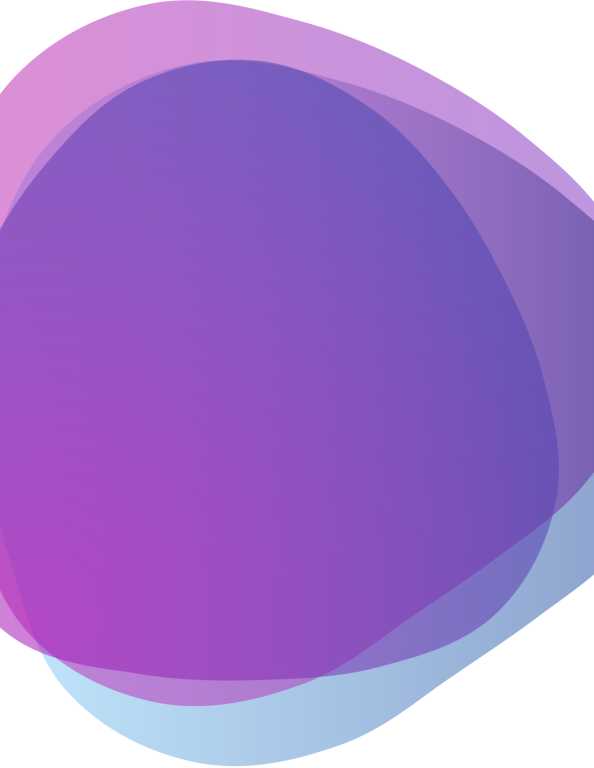
A WebGL 1 fragment shader for this background:

```glsl
precision highp float;
// Three translucent blobs on white: a pink one, a blue copy of it shifted
// down and right, and a violet one on top. Each outline is a polar radius,
// splined through sixteen equally spaced spokes; fills are soft gradients.

uniform vec2 u_resolution;

#define CANVAS_HEIGHT 768.0
#define PINK_CENTER vec2(300.0, 408.0)
#define BLUE_SHIFT vec2(40.0, -60.0)
#define VIOLET_CENTER vec2(260.0, 388.0)
#define VIOLET_OPACITY 0.55
#define GLOW_CENTER vec2(30.0, 148.0)
#define GLOW_RADIUS 550.0
#define EDGE_SOFTNESS 0.8

const float TAU = 6.283185;

vec3 rgb(float r, float g, float b) {
  return vec3(r, g, b) / 255.0;
}

// Catmull-Rom weight at a given distance in spokes
float splineWeight(float x) {
  if (x < 1.0) return (1.5 * x - 2.5) * x * x + 1.0;
  if (x < 2.0) return ((2.5 - 0.5 * x) * x - 4.0) * x + 2.0;
  return 0.0;
}

// Coverage of a blob; spoke radii run counterclockwise from the right
float blob(vec2 p, mat4 spokes) {
  float turn = atan(p.y, p.x) / TAU * 16.0;
  float radius = 0.0;
  for (int i = 0; i < 4; i++) {
    for (int j = 0; j < 4; j++) {
      float spoke = float(i * 4 + j);
      float gap = abs(mod(turn - spoke + 8.0, 16.0) - 8.0);
      radius += spokes[i][j] * splineWeight(gap);
    }
  }
  float soft = EDGE_SOFTNESS * CANVAS_HEIGHT / u_resolution.y;
  return 1.0 - smoothstep(-soft, soft, length(p) - radius);
}

void main() {
  vec2 p = gl_FragCoord.xy / u_resolution.y * CANVAS_HEIGHT;
  float across = gl_FragCoord.x / u_resolution.x;

  // Outlines
  mat4 wideSpokes = mat4(
    348.0, 339.0, 317.0, 315.0,
    339.0, 386.0, 402.0, 381.0,
    360.0, 358.0, 385.0, 371.0,
    325.0, 281.0, 279.0, 312.0);
  mat4 violetSpokes = mat4(
    284.0, 264.0, 269.0, 293.0,
    319.0, 320.5, 304.0, 301.0,
    312.0, 352.0, 358.0, 318.0,
    300.0, 310.6, 332.0, 320.0);
  float pinkMask = blob(p - PINK_CENTER, wideSpokes);
  float blueMask = blob(p - PINK_CENTER - BLUE_SHIFT, wideSpokes);
  float violetMask = blob(p - VIOLET_CENTER, violetSpokes);

  // Gradients
  vec3 pink = mix(rgb(220.0, 143.0, 215.0), rgb(188.0, 150.0, 222.0), across);
  vec3 blue = mix(rgb(194.0, 232.0, 253.0), rgb(143.0, 165.0, 207.0), across);
  vec3 overlap = mix(rgb(188.0, 130.0, 214.0), rgb(122.0, 98.0, 181.0), across * across);
  float glow = clamp(distance(p, GLOW_CENTER) / GLOW_RADIUS, 0.0, 1.1);
  vec3 violet = mix(rgb(170.0, 25.0, 182.0), rgb(84.0, 66.0, 177.0), glow);

  // Layers, back to front
  vec3 color = mix(vec3(1.0), blue, blueMask);
  color = mix(color, mix(pink, overlap, blueMask), pinkMask);
  color = mix(color, violet, violetMask * VIOLET_OPACITY);
  gl_FragColor = vec4(color, 1.0);
}
```
